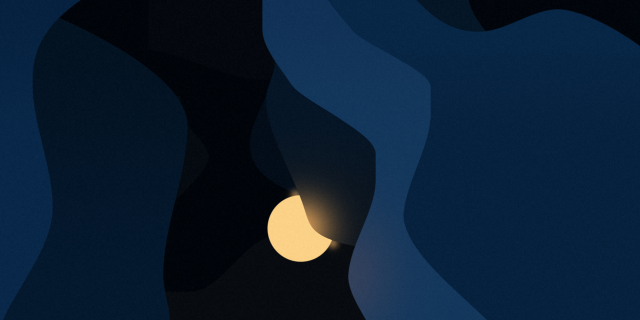
Give the GLSL for this background, as a WebGL 1 fragment shader.

```glsl
precision highp float;
// Layered night-blue waves folding around a small glowing amber moon.
uniform vec2 u_resolution;

// Soft coverage of a signed distance, about one pixel wide.
float cover(float d) {
  return smoothstep(-0.6, 0.6, d * u_resolution.y);
}

// Rising power curve that stays at zero below its start.
float rise(float t, float power) {
  return pow(max(t, 0.0), power);
}

float hash(vec2 p) {
  vec3 q = fract(vec3(p.xyx) * 0.1031);
  q += dot(q, q.yzx + 33.33);
  return fract((q.x + q.y) * q.z);
}

// Wave outlines: x as a function of depth y below the top.
float leftWave(float y) {
  return 0.102 + 0.151 * rise(1.0 - y / 0.26, 2.5)
    + 0.0625 * smoothstep(0.26, 0.65, y) - 0.19 * smoothstep(0.65, 1.13, y);
}

float leftHill(float y) {
  return 0.586 - 0.398 * rise(1.0 - (y - 0.057) / 0.333, 1.85)
    - 0.0755 * smoothstep(0.39, 0.86, y) + 0.021 * smoothstep(0.86, 1.01, y);
}

float backLeaf(float y) {
  return 0.867 - 0.086 * smoothstep(0.18, 0.456, y)
    + 0.156 * rise((y - 0.443) / 0.169, 2.6);
}

float frontLeaf(float y) {
  return 0.859 - 0.028 * smoothstep(0.195, 0.312, y)
    + 0.138 * smoothstep(0.3, 0.755, y)
    + 0.148 * rise((y - 0.625) / 0.146, 5.0);
}

float ribbonLeft(float y) {
  return 0.82 + 0.13 * smoothstep(0.09, 0.365, y)
    + 0.224 * smoothstep(0.26, 0.482, y)
    - 0.086 * smoothstep(0.56, 0.872, y)
    + 0.1 * smoothstep(0.86, 1.12, y);
}

float ribbonRight(float y) {
  return 1.008 + 0.125 * smoothstep(-0.052, 0.169, y)
    + 0.213 * smoothstep(0.091, 0.273, y)
    - 0.086 * smoothstep(0.352, 0.69, y)
    + 0.404 * smoothstep(0.664, 1.224, y);
}

// Crest of the right field: depth as a function of x.
float rightCrest(float x) {
  return 0.099 - 0.099 * rise((1.497 - x) / 0.195, 2.2)
    - 0.07 * smoothstep(1.497, 1.745, x)
    + 0.115 * rise((x - 1.745) / 0.255, 1.6);
}

vec3 scene(vec2 p) {
  float x = p.x, y = p.y;
  vec3 amber = vec3(0.98, 0.70, 0.38);
  vec3 color = vec3(0.003, 0.018, 0.04);

  // Faint shapes in the dark hollow
  float veil = cover(0.151 + 0.099 * smoothstep(0.417, 0.833, x) - y) * cover(x - 0.464);
  color = mix(color, vec3(0.016, 0.032, 0.055), veil);
  float bulge = 0.654 - 0.156 * smoothstep(0.48, 0.716, y)
    - 0.09 * (1.0 - smoothstep(0.34, 0.495, y));
  color = mix(color, vec3(0.017, 0.04, 0.065), cover(bulge - x) * cover(y - 0.3));
  float mound = 0.911 - 0.174 * smoothstep(0.6, 0.86, x);
  color = mix(color, vec3(0.03, 0.042, 0.058), cover(y - mound));

  // Left hill and wave
  vec3 hill = mix(vec3(0.012, 0.072, 0.13), vec3(0.016, 0.095, 0.18), smoothstep(0.1, 0.9, y));
  color = mix(color, hill, cover(leftHill(y) - x));
  vec3 wave = mix(vec3(0.025, 0.13, 0.25), vec3(0.035, 0.155, 0.285), smoothstep(0.0, 0.5, y));
  color = mix(color, wave, cover(leftWave(y) - x));

  // Rear leaf, moon and the sparks at its rim
  color = mix(color, vec3(0.012, 0.05, 0.095), cover(x - backLeaf(y)));
  vec2 fromMoon = p - vec2(0.94, 0.714);
  float reach = length(fromMoon);
  vec2 sparkA = p - vec2(0.924, 0.611), sparkB = p - vec2(1.04, 0.76);
  color += amber * 0.5 * (exp(-dot(sparkA, sparkA) / 0.0003) + exp(-dot(sparkB, sparkB) / 0.0003));
  color = mix(color, vec3(0.98, 0.82, 0.53), cover(0.104 - reach));

  // Front leaf, warmed by the moon
  vec3 leaf = mix(vec3(0.014, 0.08, 0.15), vec3(0.025, 0.065, 0.11), smoothstep(0.3, 0.75, y));
  leaf = mix(leaf, amber, 0.75 * exp(-reach * reach / 0.0085) + 0.1 * exp(-reach * 7.0));
  color = mix(color, leaf, cover(x - frontLeaf(y)));

  // Bright ribbon with a pale lower fold
  vec3 ribbon = mix(vec3(0.065, 0.195, 0.335), vec3(0.075, 0.215, 0.36), smoothstep(0.0, 0.4, y));
  vec2 fold = (p - vec2(1.09, 0.86)) / vec2(0.14, 0.2);
  ribbon = mix(ribbon, vec3(0.25, 0.27, 0.36), 0.7 * exp(-dot(fold, fold)));
  color = mix(color, ribbon, cover(x - ribbonLeft(y)));

  // Right field and the dark sky above it
  vec3 field = mix(vec3(0.03, 0.15, 0.275), vec3(0.025, 0.13, 0.24), smoothstep(0.0, 0.5, y));
  float seam = 1.465 + 0.05 * rise(y / 0.094, 1.5);
  vec3 sky = mix(vec3(0.018, 0.085, 0.15), vec3(0.005, 0.022, 0.045), cover(x - seam));
  field = mix(sky, field, cover(y - rightCrest(x)));
  return mix(color, field, cover(x - ribbonRight(y)));
}

void main() {
  // Average four samples for smooth edges
  vec3 color = vec3(0.0);
  for (int i = 0; i < 4; i++) {
    vec2 offset = vec2(mod(float(i), 2.0), floor(float(i) / 2.0)) * 0.5 - 0.25;
    vec2 p = (gl_FragCoord.xy + offset - 0.5 * u_resolution) / u_resolution.y;
    color += 0.25 * scene(vec2(p.x + 1.0, 0.5 - p.y));
  }
  // Fine paper grain
  float grain = hash(floor(gl_FragCoord.xy / u_resolution.y * 256.0)) - 0.5;
  gl_FragColor = vec4(color + 0.014 * grain, 1.0);
}
```
